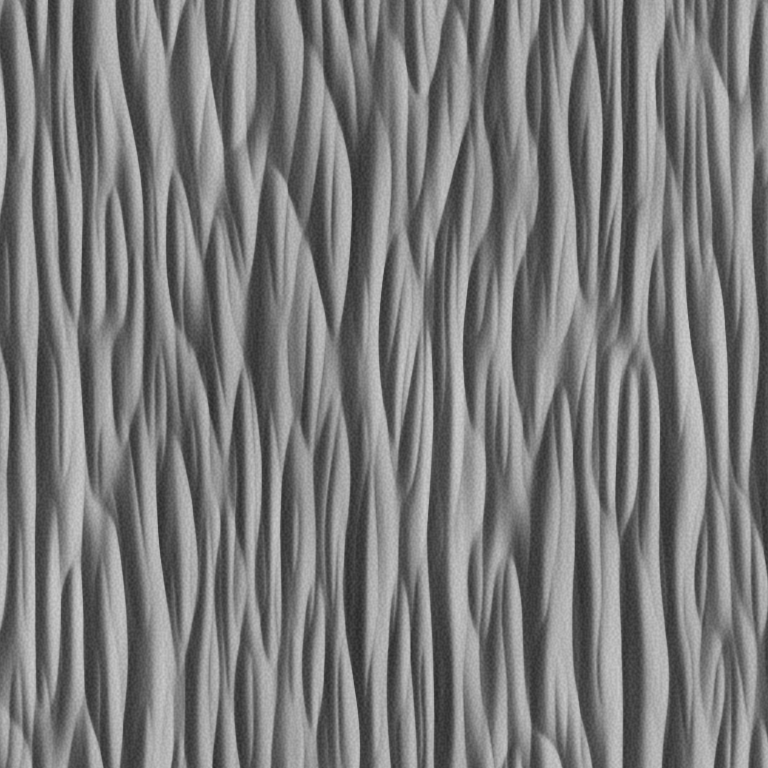
This texture is drawn by a three.js fragment shader. Its source:

```glsl
// Grey vertical folds, like creased cloth or bark, lit from the left.
// A height field of ridged gradient noise, stretched upward, is shaded
// by its sideways slope; faint streaks and a fine grain lie on top.

varying vec2 vUv;

vec2 hash2(vec2 p) {
  vec3 q = fract(p.xyx * vec3(0.1031, 0.1030, 0.0973));
  q += dot(q, q.yzx + 33.33);
  return fract((q.xx + q.yz) * q.zy);
}

// Lattice gradients lean sideways, so that creases run mostly upright.
float cornerSlope(vec2 cell, vec2 corner, vec2 f) {
  float angle = 6.2832 * hash2(cell + corner).x;
  return dot(vec2(cos(angle), 0.6 * sin(angle)), f - corner);
}

float gradientNoise(vec2 p) {
  vec2 cell = floor(p);
  vec2 f = p - cell;
  vec2 w = f * f * f * (f * (f * 6.0 - 15.0) + 10.0);
  float low = mix(cornerSlope(cell, vec2(0.0, 0.0), f),
                  cornerSlope(cell, vec2(1.0, 0.0), f), w.x);
  float high = mix(cornerSlope(cell, vec2(0.0, 1.0), f),
                   cornerSlope(cell, vec2(1.0, 1.0), f), w.x);
  return mix(low, high, w.y);
}

// A slightly rounded crest wherever the noise crosses zero.
float ridge(vec2 p) {
  float n = gradientNoise(p);
  return -pow(n * n + 0.0005, 0.375);
}

float foldHeight(vec2 p) {
  p.x += 0.025 * gradientNoise(p * vec2(4.0, 1.7) + 71.0);
  return ridge(p * vec2(17.0, 3.9) + 7.3)
       + 0.25 * ridge(p * vec2(35.0, 5.3) + 41.6);
}

void main() {
  // Sideways slope of the folds, softly limited
  vec2 reach = vec2(0.0018, 0.0);
  float slope = (foldHeight(vUv + reach) - foldHeight(vUv - reach)) / (2.0 * reach.x);
  float light = slope / 13.0;
  light /= sqrt(1.0 + light * light);

  // Broad tone, fine upright streaks and grain
  float tone = 0.08 * gradientNoise(vUv * vec2(6.0, 3.0) + 23.0);
  float streaks = 0.05 * gradientNoise(vUv * vec2(110.0, 11.0) + 57.0);
  float grain = 0.10 * gradientNoise(vUv * 270.0 + 13.0);

  float grey = 0.48 + 0.27 * light + tone + streaks + grain;
  gl_FragColor = vec4(vec3(clamp(grey, 0.17, 0.8)), 1.0);
}
```
